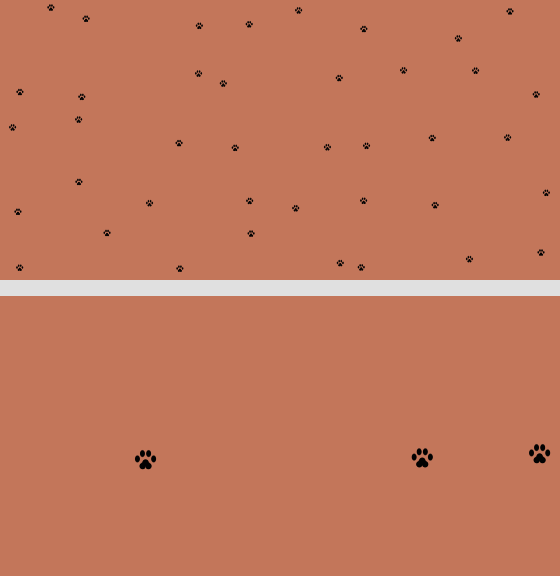
Top, the full canvas; bottom, a detail of the centre.
Reproduce this pattern procedurally as a WebGL 2 fragment shader.

```glsl
#version 300 es
precision highp float;

uniform vec2 u_resolution;
out vec4 fragColor;

const vec3 CLAY = vec3(0.765, 0.463, 0.353);
const vec3 INK = vec3(0.01, 0.008, 0.008);
const vec2 CELL = vec2(0.25, 0.2);   // one paw per cell, in canvas heights
const float JITTER = 0.76;           // share of the cell a paw may wander over
const float PAW_SIZE = 0.0127;       // half width of a paw, in canvas heights

const vec2 OUTER_TOE = vec2(0.76, 0.12);
const vec2 INNER_TOE = vec2(0.29, 0.62);
const vec2 TOE_RADII = vec2(0.23, 0.32);
const vec2 PAD_TOP = vec2(0.0, -0.22);
const vec2 PAD_LOBE = vec2(0.27, -0.55);
const float PAD_RADIUS = 0.3;
const float PAD_BLEND = 0.15;

vec2 hash2(vec2 cell) {
    vec3 h = fract(cell.xyx * vec3(0.1031, 0.1030, 0.0973));
    h += dot(h, h.yzx + 33.33);
    return fract((h.xx + h.yz) * h.zy);
}

// Approximate signed distance to an ellipse
float ellipse(vec2 p, vec2 radii) {
    return (length(p / radii) - 1.0) * min(radii.x, radii.y);
}

float smoothUnion(float a, float b, float k) {
    float h = max(k - abs(a - b), 0.0) / k;
    return min(a, b) - 0.25 * h * h * k;
}

// Paw of half width 1: four toes above a lobed pad
float paw(vec2 p) {
    p.x = abs(p.x);
    float toes = min(ellipse(p - OUTER_TOE, TOE_RADII),
                     ellipse(p - INNER_TOE, TOE_RADII));
    float pad = smoothUnion(length(p - PAD_TOP) - PAD_RADIUS,
                            length(p - PAD_LOBE) - PAD_RADIUS, PAD_BLEND);
    return min(toes, pad);
}

void main() {
    vec2 uv = gl_FragCoord.xy / u_resolution.y;
    float pixel = 1.0 / u_resolution.y;

    // Jittered grid, as in cellular noise; paws stay inside their cells
    vec2 cell = floor(uv / CELL);
    vec2 center = (cell + 0.5 + JITTER * (hash2(cell + 7.0) - 0.5)) * CELL;

    float dist = paw((uv - center) / PAW_SIZE) * PAW_SIZE;
    float coverage = 1.0 - smoothstep(-0.6 * pixel, 0.6 * pixel, dist);
    fragColor = vec4(mix(CLAY, INK, coverage), 1.0);
}
```
